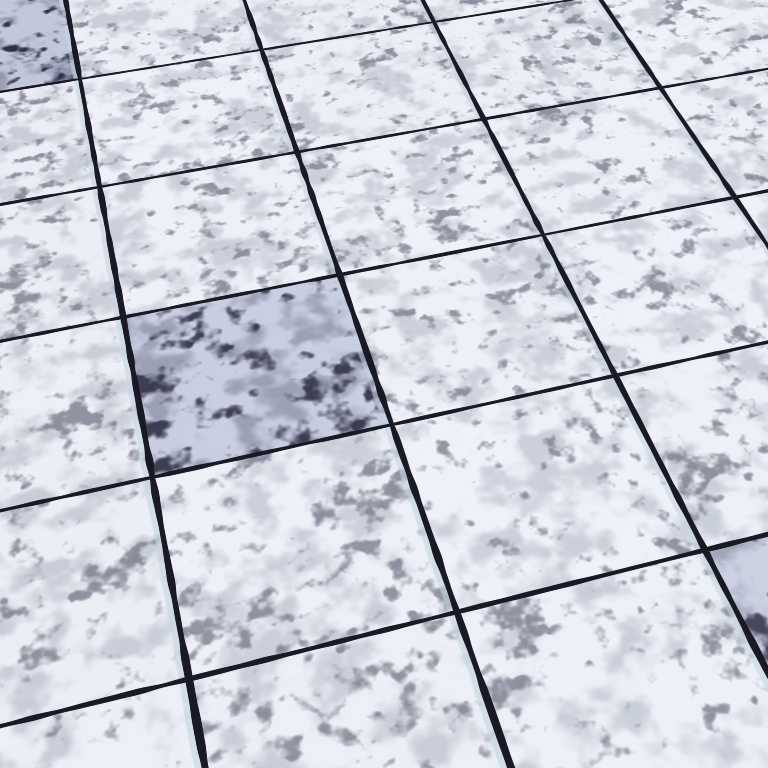
Reproduce this texture procedurally as a Shadertoy shader.

```glsl
// Pale speckled granite paving seen in perspective, with thin dark joints.
// The canvas is mapped to floor units (one tile = 1), where layered value
// noise makes the stone and a few tiles are laid in a darker granite.

// Floor to canvas projection; canvas spans 0..1 with y pointing down.
const mat3 FLOOR_TO_CANVAS = mat3(
    0.2454, -0.03635, 0.02644,
    0.01446, 0.11978, -0.08543,
    0.10417, 0.10287, 1.0);

const vec2 JOINT_WIDTH = vec2(0.026, 0.022);  // down, across
const float JOINT_WEAR = 0.5;
const float BEVEL_WIDTH = 0.022;
const float CLOUD_SCALE = 9.0;
const float SPECK_SCALE = 16.0;
const float CLUSTER_SCALE = 4.0;
const vec2 DARK_STEP = vec2(1.5, 2.5);        // spacing of dark tiles
const vec2 DARK_START = vec2(0.5, 2.0);

const vec3 PALE_STONE = vec3(0.93, 0.94, 0.97);
const vec3 PALE_CLOUD = vec3(0.79, 0.81, 0.85);
const vec3 PALE_SPECK = vec3(0.48, 0.49, 0.55);
const vec3 DARK_STONE = vec3(0.77, 0.79, 0.87);
const vec3 DARK_CLOUD = vec3(0.58, 0.60, 0.69);
const vec3 DARK_SPECK = vec3(0.19, 0.19, 0.28);
const vec3 BEVEL_COLOR = vec3(0.77, 0.83, 0.88);
const vec3 JOINT_COLOR = vec3(0.10, 0.10, 0.15);

float hash(vec2 p) {
    return fract(sin(dot(p, vec2(127.1, 311.7))) * 43758.5453);
}

float noise(vec2 p) {
    vec2 i = floor(p), f = fract(p);
    f = f * f * (3.0 - 2.0 * f);
    return mix(mix(hash(i), hash(i + vec2(1, 0)), f.x),
               mix(hash(i + vec2(0, 1)), hash(i + vec2(1, 1)), f.x), f.y);
}

// Three octaves, each turned to hide the lattice.
float fbm(vec2 p) {
    const mat2 TURN = mat2(1.6, 1.2, -1.2, 1.6);
    float sum = 0.0, weight = 0.57;
    for (int i = 0; i < 3; i++) {
        sum += weight * noise(p);
        p = TURN * p + 7.3;
        weight *= 0.5;
    }
    return sum;
}

// Strength of the dark granite in a tile, 0 for the pale ones.
float darkness(vec2 cell) {
    for (int i = -1; i <= 1; i++) {
        vec2 darkCell = floor(DARK_STEP * float(i) + DARK_START);
        if (distance(cell, darkCell) < 0.5) return 0.88 - 0.12 * float(i);
    }
    return 0.0;
}

vec3 granite(vec2 floorPos) {
    vec2 cell = floor(floorPos);
    float dark = darkness(cell);

    // Every tile is cut from a different part of the stone.
    vec2 p = floorPos + 40.0 * vec2(hash(cell), hash(cell + 19.7));
    float cloud = smoothstep(0.42, 0.75, fbm(p * CLOUD_SCALE));
    float cluster = fbm(p * CLUSTER_SCALE + 31.0) - 0.5;
    float grain = fbm(p * mix(SPECK_SCALE, 12.0, dark) + 63.0);
    float speck = smoothstep(0.58, 0.84, grain + 0.5 * cluster + 0.07 * dark);

    vec3 stone = mix(PALE_STONE, DARK_STONE, dark);
    vec3 shade = mix(PALE_CLOUD, DARK_CLOUD, dark);
    vec3 spot = mix(PALE_SPECK, DARK_SPECK, dark);
    vec3 color = mix(stone, shade, cloud);
    color = mix(color, spot, speck * mix(0.8, 1.0, dark));
    return color + 0.015 * (hash(cell + 5.0) - 0.5);
}

void mainImage(out vec4 fragColor, in vec2 fragCoord) {
    vec2 uv = fragCoord / iResolution.xy;
    vec3 projected = inverse(FLOOR_TO_CANVAS) * vec3(uv.x, 1.0 - uv.y, 1.0);
    vec2 floorPos = projected.xy / projected.z;
    vec2 pixel = fwidth(floorPos);

    vec3 color = granite(floorPos);

    // Signed offset from the nearest joint, with slightly worn edges.
    vec2 offset = floorPos - round(floorPos);
    float wear = 1.0 + JOINT_WEAR * (noise(floorPos * 11.0) - 0.5);
    vec2 halfWidth = 0.5 * JOINT_WIDTH * wear;

    // Cool bevel on the left of the lengthwise joints.
    float bevelEdge = halfWidth.x + BEVEL_WIDTH;
    float bevel = smoothstep(-bevelEdge - pixel.x, -bevelEdge + pixel.x, offset.x)
                * step(offset.x, 0.0);
    color = mix(color, BEVEL_COLOR, 0.6 * bevel);

    vec2 joint = 1.0 - smoothstep(halfWidth - 0.5 * pixel,
                                  halfWidth + 0.5 * pixel, abs(offset));
    color = mix(color, JOINT_COLOR, max(joint.x, joint.y));
    fragColor = vec4(color, 1.0);
}
```
